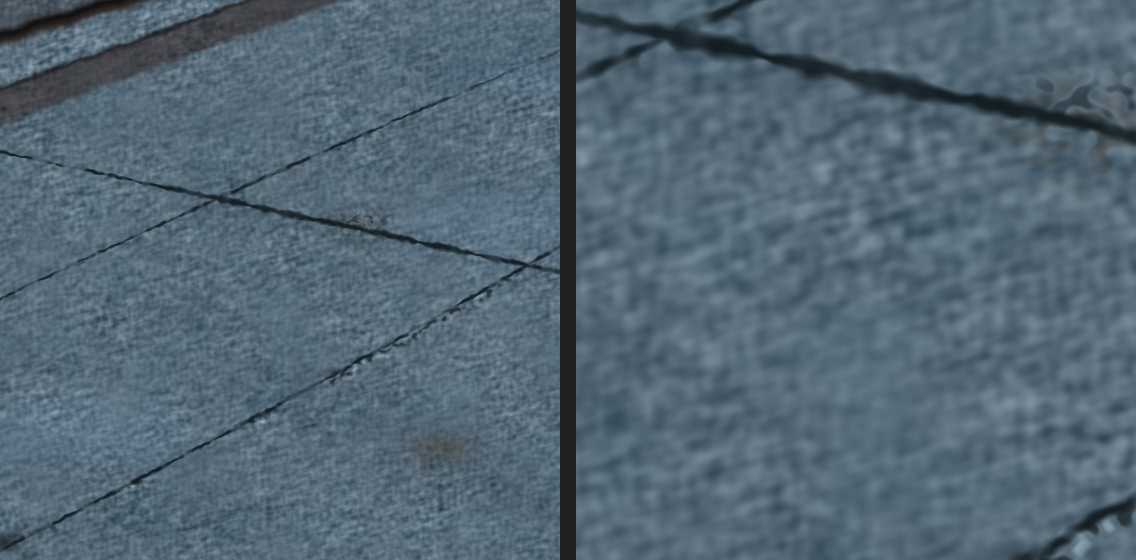
Left, the full canvas; right, a detail of the centre.
This texture is drawn by a Shadertoy shader. Its source:

```glsl
vec2 hashGradient(vec2 cell) {
    vec3 q = fract(cell.xyx * vec3(0.1031, 0.1030, 0.0973));
    q += dot(q, q.yzx + 33.33);
    float angle = 6.2832 * fract((q.x + q.y) * q.z);
    return vec2(cos(angle), sin(angle));
}

float gradientNoise(vec2 p) {
    vec2 i = floor(p), f = p - i;
    vec2 u = f * f * f * (f * (f * 6.0 - 15.0) + 10.0);
    vec2 e = vec2(1, 0);
    float a = dot(hashGradient(i), f);
    float b = dot(hashGradient(i + e), f - e);
    float c = dot(hashGradient(i + e.yx), f - e.yx);
    float d = dot(hashGradient(i + 1.0), f - 1.0);
    return 1.4 * mix(mix(a, b, u.x), mix(c, d, u.x), u.y);
}

float fbm(vec2 p) {
    float sum = 0.0, gain = 0.6;
    for (int i = 0; i < 4; i++) {
        sum += gain * gradientNoise(p);
        p = mat2(1.6, 1.2, -1.2, 1.6) * p + 7.3;
        gain *= 0.5;
    }
    return sum;
}

// Signed height above a slightly bowed line, measured across it
float heightAbove(vec2 p, float start, float slope, float bow) {
    float y = start + slope * p.x + bow * p.x * (1.0 - p.x);
    return (p.y - y) / sqrt(1.0 + slope * slope);
}

// Soft dark groove, ragged in width and fading in places
float groove(float h, float width, float wear, vec2 p) {
    h += 0.0016 * gradientNoise(p * 38.0) + 0.0014 * gradientNoise(p * 90.0);
    width *= 1.0 + 0.8 * gradientNoise(p * 30.0 + 5.0) + 0.5 * gradientNoise(p * 85.0 + 8.0);
    float fade = 0.5 + gradientNoise(p * 22.0 + 14.0) + 0.6 * gradientNoise(p * 70.0 + 2.0);
    float depth = 1.0 - wear * (1.0 - smoothstep(0.0, 0.8, fade));
    return depth * (1.0 - smoothstep(width * 0.2, width + 0.0022, abs(h)));
}

float spot(vec2 p, vec2 center, vec2 radius) {
    vec2 d = (p - center) / radius;
    return exp(-dot(d, d));
}

// Streaks along the paving, upright ticks, round grit and mottling
float stoneGrain(vec2 p) {
    vec2 s = mat2(0.96, -0.27, 0.27, 0.96) * p;
    float streaks = gradientNoise(s * vec2(30, 95)) + 0.6 * gradientNoise(s * vec2(60, 170) + 9.0);
    float ticks = gradientNoise(p * vec2(120, 48) + 31.0);
    float grit = gradientNoise(p * 105.0 + 17.0);
    float mottle = gradientNoise(s * vec2(16, 38) + 61.0);
    float strength = 1.0 + 0.9 * fbm(p * 7.0 + 40.0);
    return strength * (0.070 * streaks + 0.042 * ticks + 0.064 * grit) + 0.032 * mottle;
}

void mainImage(out vec4 fragColor, in vec2 fragCoord) {
    vec2 p = fragCoord / iResolution.xy;
    vec2 warped = p + 0.006 * vec2(fbm(p * 20.0), fbm(p * 20.0 + 50.0));
    float grain = stoneGrain(p);
    float crumbs = gradientNoise(p * vec2(75, 95) + 3.0);

    // Blue-grey slabs with broad tone drift
    vec3 color = vec3(0.337, 0.415, 0.470);
    color += 0.055 * fbm(p * vec2(3, 6) + 2.0);
    color += vec3(-0.012, 0.004, 0.012) * fbm(p * 9.0 + 12.0);
    float paleWear = spot(p, vec2(0.92, 0.60), vec2(0.20, 0.06))
                   + spot(p, vec2(0.12, 0.23), vec2(0.20, 0.07))
                   + spot(p, vec2(0.95, 0.86), vec2(0.16, 0.04));
    color += vec3(0.025, 0.04, 0.055) * paleWear;

    // Brown stains
    float stain = spot(warped, vec2(0.79, 0.20), vec2(0.055, 0.028))
                + spot(warped, vec2(0.64, 0.59), vec2(0.05, 0.03)) * smoothstep(-0.2, 0.3, crumbs);
    color = mix(color, vec3(0.29, 0.30, 0.29), 0.75 * min(stain, 1.0));
    color += grain;

    // Joints: one falling, two rising
    float falling = heightAbove(p, 0.729, -0.215, 0.0);
    float upper = heightAbove(p, 0.466, 0.443, 0.03);
    float lower = heightAbove(p, 0.017, 0.543, -0.04);
    float boldness = smoothstep(0.2, 0.42, p.x) * (1.0 - 0.4 * smoothstep(0.75, 1.0, p.x));
    float upperWidth = 0.0019 + 0.0022 * spot(p, vec2(0.46, 0.67), vec2(0.12));
    float joints = groove(falling, 0.0025 + 0.0032 * boldness, 0.75 - 0.6 * boldness, p);
    joints = max(joints, groove(upper, upperWidth, 0.7, p) * (0.95 - 0.5 * smoothstep(0.7, 0.95, p.x)));
    joints = max(joints, groove(lower, 0.0032, 0.65, p));

    // Chipped rims and dirt beside the joints
    float clumps = smoothstep(-0.1, 0.3, gradientNoise(p * 9.0 + 21.0));
    float beside = exp(-pow((lower + 0.007) / 0.010, 2.0))
                 + 0.6 * exp(-pow((upper + 0.004) / 0.007, 2.0));
    color += vec3(0.17, 0.19, 0.19) * beside * clumps * smoothstep(0.1, 0.6, crumbs);
    float dirt = 1.2 * beside * clumps * smoothstep(0.05, 0.5, -crumbs);
    dirt += spot(warped, vec2(0.65, 0.605), vec2(0.05, 0.018)) * smoothstep(0.0, 0.4, -crumbs);
    dirt += spot(warped, vec2(0.01, 0.03), vec2(0.03, 0.02));
    color = mix(color, vec3(0.11, 0.14, 0.15), 0.75 * min(dirt, 1.0));
    color = mix(color, vec3(0.06, 0.10, 0.12), 0.93 * joints);

    // Kerb: shaded face, pale tread, dark gap and far slab
    float face = heightAbove(warped, 0.776, 0.366, 0.0);
    float tread = heightAbove(warped, 0.841, 0.359, 0.0);
    float gap = heightAbove(warped, 0.937, 0.30, 0.0);
    vec3 faceColor = vec3(0.255, 0.265, 0.285) + 0.5 * grain + 0.04 * fbm(p * vec2(8, 25));
    color = mix(color, faceColor, smoothstep(-0.007, 0.008, face));
    vec3 treadColor = vec3(0.37, 0.45, 0.51) + 1.4 * grain;
    color = mix(color, treadColor, smoothstep(-0.003, 0.005, tread));
    color *= 1.0 - 0.45 * exp(-pow(tread / 0.005, 2.0));
    color = mix(color, vec3(0.30, 0.34, 0.38) + 0.8 * grain, smoothstep(0.0, 0.012, gap));
    color = mix(color, vec3(0.19, 0.15, 0.13), 0.85 * exp(-pow((gap + 0.009) / 0.011, 2.0)));
    color = mix(color, vec3(0.06, 0.055, 0.05), 0.95 * exp(-pow(gap / 0.010, 2.0)));

    fragColor = vec4(clamp(color, 0.0, 1.0), 1.0);
}
```
